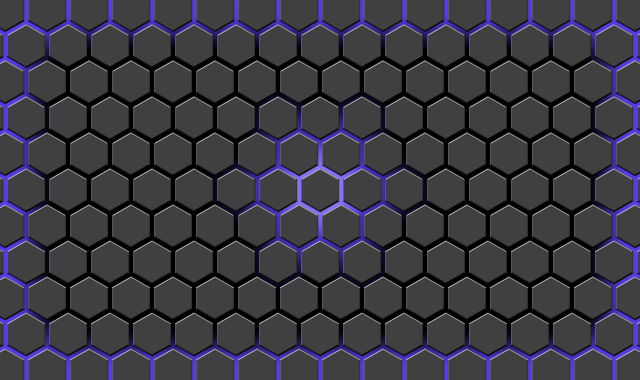
This background is drawn by a Shadertoy shader. Its source:

```glsl
const vec3 VIOLET = vec3(0.34, 0.235, 0.88);
const vec3 LAVENDER = vec3(0.53, 0.45, 0.95);

// Offset from the centre of the nearest cell in a pointy-top hexagon grid
vec2 hexOffset(vec2 p, float spacing) {
    vec2 period = spacing * vec2(1.0, sqrt(3.0));
    vec2 a = mod(p + 0.5 * period, period) - 0.5 * period;
    vec2 b = mod(p, period) - 0.5 * period;
    return dot(a, a) < dot(b, b) ? a : b;
}

// Distance to the dominant side (x) and how far that side faces the light (y)
vec2 hexSide(vec2 p) {
    vec2 side = vec2(-1.0, 0.0);
    for (int i = 0; i < 6; i++) {
        float angle = radians(60.0 * float(i));
        vec2 normal = vec2(cos(angle), sin(angle));
        float reach = dot(p, normal);
        if (reach > side.x) side = vec2(reach, dot(normal, vec2(-0.25, 0.97)));
    }
    return side;
}

// Light behind the tiles: a six-lobed centre and a rounded outer frame
vec3 backlight(vec2 p, vec2 halfSize) {
    float radius = length(p);
    float lobes = radius > 0.0 ? cos(6.0 * atan(p.y, p.x)) : 0.0;
    float centre = 1.0 - smoothstep(0.09, 0.285 + 0.045 * lobes, radius);
    float frame = length(max(abs(p) - halfSize + 0.2, 0.0));
    float border = smoothstep(0.057, 0.167, frame);
    float core = 1.0 - smoothstep(0.05, 0.14, radius);
    return mix(VIOLET, LAVENDER, core) * max(centre, border);
}

void mainImage(out vec4 fragColor, in vec2 fragCoord) {
    float pixel = 1.0 / iResolution.y;
    vec2 halfSize = 0.5 * iResolution.xy * pixel;
    vec2 p = fragCoord * pixel - halfSize;

    vec2 side = hexSide(hexOffset(p * vec2(1.0, 1.009), 0.1105));
    float edge = side.x - 0.0498;
    float facing = side.y;

    // Gaps, darkened beside the sides turned away from the light
    float shadow = max(-facing, 0.0) * (1.0 - smoothstep(0.0, 0.004, edge));
    vec3 color = backlight(p, halfSize) * (1.0 - 0.7 * shadow);

    // Grey tiles with a thin bevel
    float rim = smoothstep(-0.0042, -0.0015, edge);
    float bevel = facing > 0.0 ? 0.68 : 0.04;
    float tile = mix(0.25, bevel, rim * abs(facing));
    float coverage = 1.0 - smoothstep(-0.6 * pixel, 0.6 * pixel, edge);
    fragColor = vec4(mix(color, vec3(tile), coverage), 1.0);
}
```
